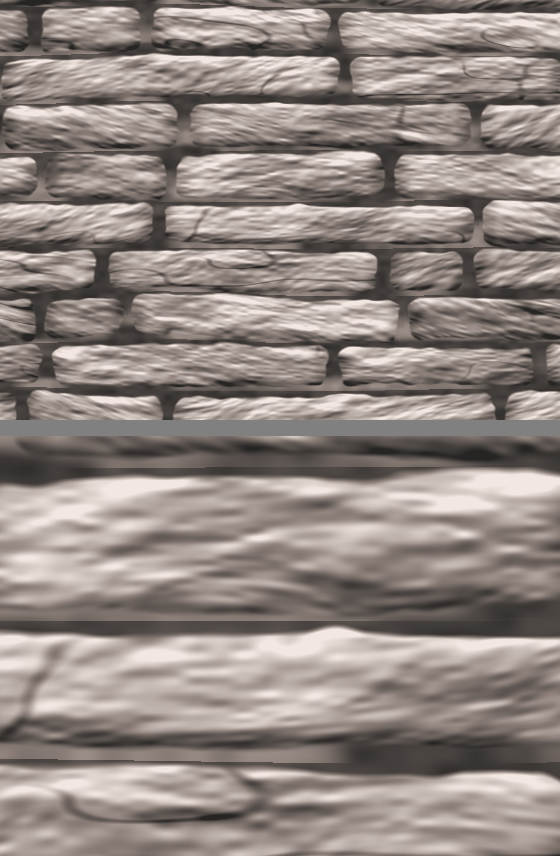
Top: the whole. Bottom: its middle third, enlarged.
This texture is drawn by a Shadertoy shader. Its source:

```glsl
// Dry-stacked wall of long, rough stones lit from above.
// Jittered joints split each row into stones; a rounded-box distance shapes them,
// and the vertical slope of slanted, stretched noise lights their split grain.

const float ROWS = 8.8;           // courses per canvas height
const float STONE_LENGTH = 0.52;  // mean length in canvas heights
const vec3 SHADOW = vec3(0.15, 0.145, 0.14);
const vec3 STONE = vec3(0.54, 0.49, 0.465);
const vec3 HIGHLIGHT = vec3(0.95, 0.905, 0.885);

float hash(vec2 p) {
    vec3 q = fract(vec3(p.xyx) * 0.1031);
    q += dot(q, q.yzx + 33.33);
    return fract((q.x + q.y) * q.z);
}

float noise(vec2 p) {
    vec2 i = floor(p), f = fract(p);
    f = f * f * (3.0 - 2.0 * f);
    return mix(mix(hash(i), hash(i + vec2(1, 0)), f.x),
               mix(hash(i + vec2(0, 1)), hash(i + vec2(1, 1)), f.x), f.y);
}

float fbm(vec2 p) {
    float sum = 0.0, amp = 0.5;
    for (int i = 0; i < 3; i++) {
        sum += amp * noise(p);
        p = p * 2.03 + 17.3;
        amp *= 0.5;
    }
    return sum;
}

float roundBox(vec2 p, vec2 halfSize, float radius) {
    vec2 q = abs(p) - halfSize + radius;
    return length(max(q, 0.0)) + min(max(q.x, q.y), 0.0) - radius;
}

// Left and right joints around x within one row
vec2 stoneSpan(float x, float row) {
    float cell = floor(x / STONE_LENGTH);
    vec2 span = vec2(-1e3, 1e3);
    for (float i = -1.0; i <= 2.0; i++) {
        float id = cell + i;
        float joint = (id + 0.72 * (hash(vec2(id + 40.0, row + 7.0)) - 0.5)) * STONE_LENGTH;
        if (joint <= x) span.x = max(span.x, joint);
        else span.y = min(span.y, joint);
    }
    return span;
}

// Split-face relief: positive where the surface faces the light
float grainLight(vec2 p, float slant) {
    p.y -= slant * p.x;
    p.y += 0.025 * noise(p * vec2(7.0, 13.0));
    vec2 stretch = vec2(13.0, 42.0);
    vec2 towardLight = vec2(-0.003, 0.006);
    return fbm(p * stretch) - fbm((p + towardLight) * stretch);
}

float crack(vec2 p, float slant) {
    p.y -= slant * p.x;
    float line = 1.0 - smoothstep(0.0, 0.07, abs(noise(p * vec2(8.0, 27.0)) - 0.5));
    return line * smoothstep(0.5, 0.75, noise(p * vec2(4.0, 11.0) + 31.0));
}

float stoneTone(vec2 p, float v, float slant, float shade) {
    float tone = 0.62 + 0.16 * (shade - 0.5);
    tone += 0.14 * smoothstep(0.2, 0.75, v) + 0.12 * smoothstep(0.72, 0.95, v);
    tone -= 0.40 * (1.0 - smoothstep(-1.0, -0.4, v));
    tone += 0.34 * (noise(p * vec2(6.0, 17.0) + 5.0) - 0.5);
    tone += 1.75 * grainLight(p, slant);
    return tone - 0.27 * crack(p, slant);
}

// Deep shadow with a few lit ledges and crumbs of mortar
float gapTone(vec2 p, float v) {
    float ledge = smoothstep(0.4, 0.8, noise(p * vec2(9.0, 24.0) + 60.0));
    ledge *= 1.0 - 0.75 * smoothstep(-0.5, 0.5, v);
    return 0.05 + 0.4 * ledge + 0.14 * noise(p * vec2(45.0, 75.0));
}

vec3 toneColor(float t) {
    t = clamp(t, 0.0, 1.0);
    return t < 0.5 ? mix(SHADOW, STONE, t * 2.0) : mix(STONE, HIGHLIGHT, t * 2.0 - 1.0);
}

void mainImage(out vec4 fragColor, in vec2 fragCoord) {
    vec2 p = fragCoord / iResolution.y;

    // Uneven courses
    float level = p.y + 0.02 * (noise(p * vec2(2.6, 4.0)) - 0.5);
    float row = floor(level * ROWS + 0.35);
    float rowY = (row + 0.15) / ROWS;

    // One stone and its own traits
    float x = p.x + 5.0 * hash(vec2(row + 3.0, 11.0));
    vec2 span = stoneSpan(x, row);
    vec2 seed = vec2(floor(span.x * 97.0), row + 20.0);
    float shade = hash(seed);
    float slant = 0.5 * (hash(seed + 9.0) - 0.5);
    float tilt = 0.025 * (hash(seed + 23.0) - 0.5);
    vec2 halfSize = vec2(0.5 * (span.y - span.x) - 0.014,
                         mix(0.045, 0.053, hash(seed + 41.0)));
    vec2 local = vec2(x - 0.5 * (span.x + span.y), level - rowY);
    local.y -= tilt * local.x;

    // Chipped outline
    float chips = 0.012 * (noise(p * vec2(11.0, 19.0)) - 0.5)
                + 0.006 * (noise(p * vec2(38.0, 70.0)) - 0.5);
    float d = roundBox(local, halfSize, 0.026) + chips;
    float v = (local.y - chips * sign(local.y) * 0.5) / halfSize.y;

    // Light, end shading and soft edge
    vec2 grainPos = p + 13.0 * vec2(shade, hash(seed + 57.0));
    float face = stoneTone(grainPos, v, slant, shade);
    face -= 0.22 * smoothstep(-0.045, 0.0, abs(local.x) - halfSize.x);
    float cover = 1.0 - smoothstep(-0.004, 0.003, d);
    fragColor = vec4(toneColor(mix(gapTone(p, v), face, cover)), 1.0);
}
```
